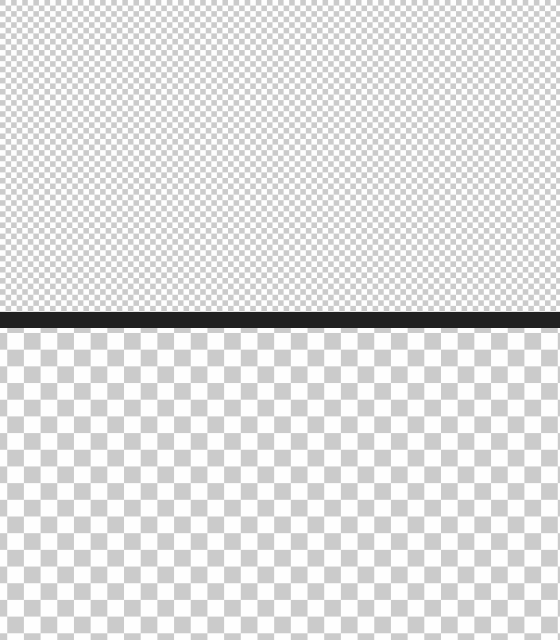
Top, the full canvas; bottom, a detail of the centre.
This pattern is drawn by a WebGL 2 fragment shader. Its source:

```glsl
#version 300 es
precision highp float;
// Draws a fine grey and white checkerboard, anchored at the top left corner.

uniform vec2 u_resolution;
out vec4 fragColor;

const float CELLS_ACROSS = 100.7;      // squares along the canvas width
const float EDGE_WIDTH = 1.0;          // edge softness, in pixel footprints
const vec3 LIGHT = vec3(0.996);
const vec3 GREY = vec3(0.798);

// Integral of a square wave that is +1 on even cells and -1 on odd cells.
vec2 triangleWave(vec2 p) {
    return 1.0 - abs(mod(p, 2.0) - 1.0);
}

// Square wave averaged over a window of the given width.
vec2 smoothSquareWave(vec2 p, float width) {
    return (triangleWave(p + 0.5 * width) - triangleWave(p - 0.5 * width)) / width;
}

void main() {
    // Cell coordinates, measured rightwards and downwards from the top left.
    float cellsPerPixel = CELLS_ACROSS / u_resolution.x;
    vec2 fromTopLeft = vec2(gl_FragCoord.x, u_resolution.y - gl_FragCoord.y);
    vec2 cell = fromTopLeft * cellsPerPixel;

    // The product of both waves alternates the squares; its sign picks the colour.
    vec2 wave = smoothSquareWave(cell, EDGE_WIDTH * cellsPerPixel);
    float greyAmount = 0.5 + 0.5 * wave.x * wave.y;

    fragColor = vec4(mix(LIGHT, GREY, greyAmount), 1.0);
}
```
